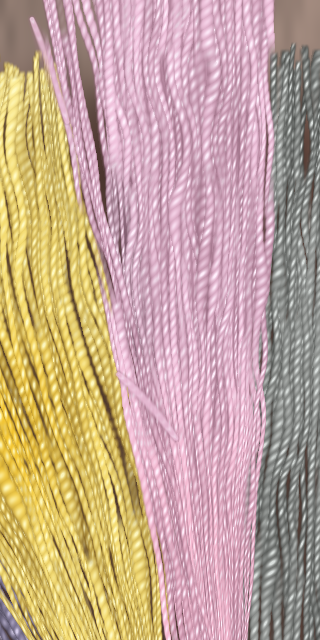
This texture is drawn by a WebGL 1 fragment shader. Its source:

```glsl
precision highp float;
uniform vec2 u_resolution;

// Bundle outlines: x at five even heights, top to bottom (four + last)
const vec4 PINK_L = vec4(0.265, 0.315, 0.365, 0.48);
const vec4 PINK_R = vec4(0.86, 0.855, 0.82, 0.79);
const vec2 PINK_END = vec2(0.575, 0.765);
const vec4 STRAY_L = vec4(0.14, 0.225, 0.34, 0.47);
const float STRAY_END = 0.57;
const vec4 YELLOW_L = vec4(-0.3, -0.5, -0.5, -0.22);
const vec4 YELLOW_R = vec4(0.165, 0.23, 0.335, 0.463);
const vec2 YELLOW_END = vec2(0.1, 0.505);
const vec4 GRAY_L = vec4(0.87, 0.862, 0.82, 0.785);
const vec2 GRAY_END = vec2(0.79, 1.18);

const vec3 PINK_DARK = vec3(0.63, 0.44, 0.53);
const vec3 PINK_BASE = vec3(0.92, 0.74, 0.84);
const vec3 PINK_WARM = vec3(0.94, 0.7, 0.79);
const vec3 PINK_LIGHT = vec3(1.0, 0.94, 0.99);
const vec3 YELLOW_DARK = vec3(0.6, 0.47, 0.17);
const vec3 YELLOW_BASE = vec3(0.93, 0.83, 0.42);
const vec3 YELLOW_LIGHT = vec3(1.0, 0.98, 0.76);
const vec3 GOLD = vec3(0.93, 0.73, 0.12);
const vec3 GRAY_DARK = vec3(0.24, 0.25, 0.24);
const vec3 GRAY_BASE = vec3(0.53, 0.54, 0.53);
const vec3 GRAY_LIGHT = vec3(0.86, 0.88, 0.87);
const vec3 VIOLET = vec3(0.48, 0.45, 0.56);
const vec3 CLOTH = vec3(0.55, 0.47, 0.43);
const vec3 GAP = vec3(0.31, 0.22, 0.19);

const float TWIST_RATE = 30.0;  // twists per canvas width
const float KNOT_SOFT = 0.004;  // rounding of outline bends

float hash(vec2 p) {
  vec3 q = fract(p.xyx * 0.1031);
  q += dot(q, q.yzx + 33.33);
  return fract((q.x + q.y) * q.z);
}

float noise(vec2 p) {
  vec2 i = floor(p), f = fract(p);
  f = f * f * (3.0 - 2.0 * f);
  return mix(mix(hash(i), hash(i + vec2(1, 0)), f.x),
             mix(hash(i + vec2(0, 1)), hash(i + 1.0), f.x), f.y);
}

float ramp(float x) { return 0.5 * (x + sqrt(x * x + KNOT_SOFT)); }

// Smooth curve through five evenly spaced values
float outline(float t, vec4 a, float last) {
  vec4 k = 4.0 * (vec4(a.yzw, last) - a);
  return a.x + k.x * t + (k.y - k.x) * ramp(t - 0.25)
    + (k.z - k.y) * ramp(t - 0.5) + (k.w - k.z) * ramp(t - 0.75);
}

// Twisted thread: x is swelling, y is glint; side runs -1 to 1 across
vec2 twist(float along, float side, float id) {
  float phase = along * TWIST_RATE * (0.8 + 0.4 * hash(vec2(id, 3))) + side * 0.4 + hash(vec2(id, 9));
  float bead = fract(phase) - 0.5;
  float power = 0.25 + 0.75 * hash(vec2(id, floor(phase)));
  return vec2(1.0 - 4.0 * bead * bead, power * exp(-15.0 * bead * bead - 2.4 * side * side));
}

// Layers of wavering strands between two outlines, back to front
void bundle(inout vec3 col, vec2 p, float l, float r, float count, float top, float seed,
            vec3 dark, vec3 base, vec3 light) {
  float u = (p.x - l) / (r - l) * count;
  float soft = max(0.26, 1.5 * count / ((r - l) * u_resolution.x));
  float streak = noise(vec2(u * 0.45 + seed, p.y * 2.4));
  for (int i = 0; i < 4; i++) {
    float layer = float(i);
    float s = u + (layer - 1.5) * (p.y - 1.0) * 0.9 + layer * 0.37 - 0.5;
    s += 1.9 * (noise(vec2(u * 0.3 + seed + layer * 17.0, p.y * 4.5)) - 0.5);
    float id = floor(s);
    float key = id + seed + layer * 61.0 + 100.0;
    float rnd = hash(vec2(key, 5));
    float f = fract(s) - 0.5 + 0.25 * (noise(vec2(key, p.y * 8.0)) - 0.5);
    float radius = 0.31 + 0.1 * rnd;
    float side = f / radius;
    vec2 tw = twist(p.y, side, key);
    radius *= 0.86 + 0.2 * tw.x;
    float present = step(0.0, id) * step(id, count - 1.0);
    present *= smoothstep(0.3, 0.48, noise(vec2(key * 1.7, p.y * 2.6)) + 0.1 * (1.5 - layer));
    present *= smoothstep(0.0, 0.02, p.y - top - 0.09 * rnd);
    float lit = 0.45 + 0.1 * layer + 0.35 * (rnd - 0.5) - 0.25 * side * side + 0.75 * (streak - 0.35);
    vec3 thread = mix(dark, base, clamp(lit + 0.2 * tw.x, 0.0, 1.08));
    thread = mix(thread, light, min(1.0, 1.3 * tw.y));
    col = mix(col, dark * 0.85, 0.35 * present * smoothstep(0.75, 0.2, abs(f + 0.08)));
    col = mix(col, thread, present * smoothstep(radius + soft * 0.5, radius - soft * 0.5, abs(f)));
  }
}

// One sagging loose thread, thinner at its ends
void looseThread(inout vec3 col, vec2 p, vec2 a, vec2 b, float width) {
  vec2 d = b - a;
  float h = clamp(dot(p - a, d) / dot(d, d), 0.0, 1.0);
  float bow = h * (1.0 - h);
  float dist = length(p - a - d * h + vec2(0.0, 0.05 * bow)) / (width * (0.5 + 2.0 * bow));
  float shine = twist(h * length(d) * 1.3, dist, a.x * 90.0).y;
  col = mix(col, PINK_DARK, 0.3 * smoothstep(2.0, 1.0, dist));
  col = mix(col, mix(PINK_BASE, PINK_LIGHT, shine), 0.85 * smoothstep(1.2, 0.6, dist));
}

void main() {
  vec2 uv = gl_FragCoord.xy / u_resolution;
  float t = 1.0 - uv.y;
  vec2 p = vec2(uv.x, t * u_resolution.y / u_resolution.x);

  // Cloth, darkening into the gaps
  vec3 col = mix(CLOTH, GAP, smoothstep(0.06, 0.25, t));
  col *= 0.9 + 0.15 * noise(p * vec2(30, 9)) + 0.12 * smoothstep(0.6, 1.0, p.x);

  // Violet corner and yellow fan, golden at lower left
  float l = outline(t, YELLOW_L, YELLOW_END.x), r = outline(t, YELLOW_R, YELLOW_END.y);
  bundle(col, p, l - 0.35, l + 0.03, 12.0, 1.6, 411.0, VIOLET * 0.5, VIOLET, VIOLET + 0.35);
  float gold = smoothstep(0.34, 0.0, length((p - vec2(0.05, 1.34)) * vec2(1.0, 0.7)));
  vec3 yellow = mix(YELLOW_BASE, GOLD, 0.8 * gold);
  yellow = mix(yellow, YELLOW_LIGHT, 0.35 * smoothstep(0.35, 0.12, t));
  float shade = 1.0 - 0.25 * smoothstep(r - 0.12, r, p.x) * smoothstep(0.62, 0.4, t);
  bundle(col, p, l, r, 24.0, 0.15, 11.0, YELLOW_DARK * shade, yellow, YELLOW_LIGHT);

  // Gray hank
  bundle(col, p, outline(t, GRAY_L, GRAY_END.x), GRAY_END.y,
         12.0, 0.12, 223.0, GRAY_DARK, GRAY_BASE, GRAY_LIGHT);

  // Pink hank, warmer below, shaded on its left flank, with strays
  vec3 pink = mix(PINK_BASE, PINK_WARM, smoothstep(0.45, 0.9, t));
  l = outline(t, PINK_L, PINK_END.x);
  r = outline(t, PINK_R, PINK_END.y);
  float flank = smoothstep(0.13, 0.03, p.x - l) * smoothstep(0.2, 0.1, abs(t - 0.42));
  vec3 dark = PINK_DARK * (1.0 - 0.3 * flank);
  float body = smoothstep(0.02, 0.05, p.x - l) * smoothstep(0.01, 0.04, r - p.x);
  col = mix(col, mix(dark, pink, 0.5 - 0.4 * flank), body);
  bundle(col, p, l, r, 19.0, -0.2, 37.0, dark, pink * (1.0 - 0.14 * flank), PINK_LIGHT);
  l = outline(t, STRAY_L, STRAY_END);
  bundle(col, p, l, l + 0.065, 3.0, -0.2, 307.0, PINK_DARK, pink, PINK_LIGHT);
  looseThread(col, p, vec2(0.37, 1.17), vec2(0.55, 1.37), 0.016);
  looseThread(col, p, vec2(0.1, 0.06), vec2(0.21, 0.38), 0.016);
  gl_FragColor = vec4(col, 1.0);
}
```
